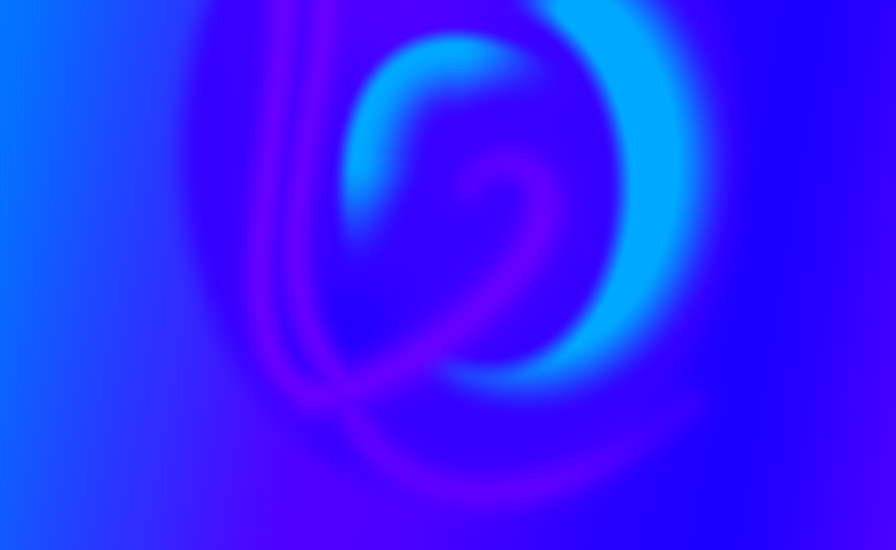
Give the GLSL for this background, as a WebGL 1 fragment shader.

```glsl
precision highp float;
// Blurred cyan crescents and violet ribbons looping over a blue gradient.
uniform vec2 u_resolution;

vec2 bezier(vec2 a, vec2 b, vec2 c, vec2 d, float t) {
  float s = 1.0 - t;
  return s * s * s * a + 3.0 * s * s * t * b + 3.0 * s * t * t * c + t * t * t * d;
}

// Nearest point on a cubic: x = distance (positive on its right), y = parameter.
vec2 curve(vec2 p, vec2 a, vec2 b, vec2 c, vec2 d) {
  const float STEPS = 24.0;
  vec2 nearest = vec2(9.0, 0.0);
  vec2 start = a;
  for (float i = 0.0; i < STEPS; i++) {
    vec2 end = bezier(a, b, c, d, (i + 1.0) / STEPS);
    vec2 dir = end - start;
    vec2 rel = p - start;
    float h = clamp(dot(rel, dir) / dot(dir, dir), 0.0, 1.0);
    float dist = length(rel - dir * h);
    float side = dir.y * rel.x - dir.x * rel.y < 0.0 ? -1.0 : 1.0;
    if (dist < abs(nearest.x)) nearest = vec2(dist * side, (i + h) / STEPS);
    start = end;
  }
  return nearest;
}

// Approximate distance to an ellipse, negative inside.
float ellipse(vec2 p, vec2 center, vec2 radius) {
  vec2 q = (p - center) / radius;
  float k = length(q);
  return k * (k - 1.0) / max(length(q / radius), 0.001);
}

float glow(float dist, float width) {
  return exp(-dist * dist / (width * width));
}

vec3 backdrop(vec2 p) {
  float s = p.x - 0.17 * p.y;
  vec3 color = mix(vec3(0.0, 0.47, 1.0), vec3(0.15, 0.23, 1.0), smoothstep(-0.22, 0.22, s));
  color = mix(color, vec3(0.31, 0.0, 1.0), smoothstep(0.1, 0.56, s));
  color = mix(color, vec3(0.11, 0.0, 1.0), smoothstep(0.6, 1.3, s));
  return mix(color, vec3(0.29, 0.0, 1.0), smoothstep(1.32, 1.66, s));
}

void main() {
  vec2 p = gl_FragCoord.xy / u_resolution.y;
  p.x *= 1.634 * u_resolution.y / u_resolution.x;
  vec3 cyan = vec3(0.0, 0.66, 1.0);
  vec3 color = backdrop(p);

  // Rounded indigo body with a violet crown and a deeper hollow
  float body = ellipse(p, vec2(0.84, 0.723), vec2(0.521, 0.649));
  vec3 indigo = mix(vec3(0.21, 0.0, 1.0), vec3(0.31, 0.0, 1.0),
                    glow(length(p - vec2(0.74, 1.02)), 0.2));
  indigo = mix(indigo, vec3(0.13, 0.0, 1.0), glow(length(p - vec2(0.64, 0.4)), 0.1));
  color = mix(color, indigo, smoothstep(0.025, -0.05, body));

  // Large crescent: crisp inside, soft outside, thinning to the lower left
  float inner = ellipse(p, vec2(0.894, 0.66), vec2(0.234, 0.326));
  float outer = ellipse(p, vec2(0.957, 0.702), vec2(0.357, 0.432));
  float crescent = smoothstep(-0.02, 0.035, inner) * smoothstep(0.035, -0.105, outer);
  crescent *= smoothstep(-0.05, 0.09, p.x - 0.66 - 0.3 * p.y);
  color = mix(color, cyan, min(crescent * 1.1, 1.0));

  // Small arch: crisp outside, fading toward the middle
  vec2 arch = curve(p, vec2(0.681, 0.5), vec2(0.617, 0.872), vec2(0.787, 0.979), vec2(1.021, 0.819));
  float taper = smoothstep(0.0, 0.22, arch.y) * smoothstep(1.0, 0.7, arch.y);
  float archLight = smoothstep(-0.065, -0.025, arch.x);
  archLight *= 1.0 - smoothstep(-0.02, 0.05 + 0.06 * taper, arch.x);
  color = mix(color, cyan, archLight * taper);

  // Violet strands: two falling, one rising into a hook, one sweeping below
  float strands = glow(curve(p, vec2(0.517, 1.02), vec2(0.517, 0.723),
                             vec2(0.394, 0.362), vec2(0.564, 0.281)).x, 0.032);
  strands = max(strands, glow(curve(p, vec2(0.596, 1.02), vec2(0.585, 0.745),
                                    vec2(0.457, 0.489), vec2(0.628, 0.298)).x, 0.032));
  strands = max(strands, glow(curve(p, vec2(0.564, 0.281), vec2(0.702, 0.277),
                                    vec2(0.968, 0.479), vec2(0.989, 0.606)).x, 0.044));
  vec2 hook = curve(p, vec2(0.989, 0.606), vec2(1.01, 0.7), vec2(0.9, 0.74), vec2(0.855, 0.66));
  strands = max(strands, glow(hook.x, 0.044 - 0.012 * hook.y) * (1.0 - 0.4 * hook.y));
  vec2 sweep = curve(p, vec2(0.628, 0.287), vec2(0.702, 0.043), vec2(1.021, 0.053), vec2(1.255, 0.266));
  strands = max(strands, glow(sweep.x, 0.036) * (0.85 - 0.5 * smoothstep(0.6, 1.0, sweep.y)));
  color = mix(color, vec3(0.42, 0.0, 1.0), strands * 0.9);

  gl_FragColor = vec4(color, 1.0);
}
```
